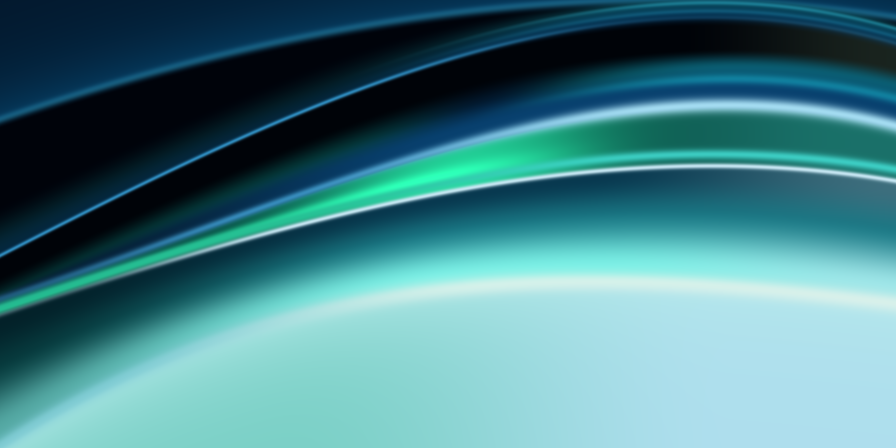
Give the GLSL for this background, as a WebGL 1 fragment shader.

```glsl
precision highp float;
uniform vec2 u_resolution;

// Cubic through four heights at x = 0, 1/3, 2/3 and 1
float curve(float x, vec4 h) {
  float t = 3.0 * x;
  float a = t - 1.0;
  float b = t - 2.0;
  float c = t - 3.0;
  return dot(h, vec4(-a * b * c / 6.0, t * b * c / 2.0, -t * a * c / 2.0, t * a * b / 6.0));
}

// Soft step from 0 to 1 across an edge
float fill(float d, float blur) {
  return smoothstep(-blur, blur, d);
}

// Bell-shaped highlight around d = 0
float glow(float d, float width) {
  float q = d / width;
  return exp(-q * q);
}

// Position between an upper and a lower curve, 0 to 1
float across(float y, float top, float bottom) {
  return clamp((top - y) / max(top - bottom, 0.001), 0.0, 1.0);
}

// Dark upper sweep with a blue rim
vec3 upperSweep(vec3 col, vec2 p, float edge) {
  float d = p.y - edge;
  vec3 blue = mix(vec3(0.01, 0.09, 0.17), vec3(0.02, 0.23, 0.37), exp(-max(d, 0.0) / 0.1));
  col = mix(col, blue, fill(d, 0.014));
  return col + vec3(0.07, 0.17, 0.18) * glow(d - 0.006, 0.009);
}

// Narrow blue ribbon with a crisp lower rim
vec3 blueRibbon(vec3 col, vec2 p, float top, float bottom) {
  float t = across(p.y, top, bottom);
  float right = smoothstep(0.35, 0.75, p.x);
  vec3 body = mix(vec3(0.03, 0.27, 0.32), vec3(0.02, 0.22, 0.38), t);
  body *= mix(0.65, 1.0, right);
  body += vec3(0.08, 0.24, 0.26) * right * (glow(t - 0.15, 0.12) + 0.4 * glow(t - 0.6, 0.12));
  col = mix(col, body, fill(top - p.y, mix(0.05, 0.012, right)));
  vec3 shade = mix(vec3(0.0, 0.01, 0.03), vec3(0.1, 0.14, 0.12), smoothstep(0.75, 1.0, p.x));
  col = mix(col, shade, fill(bottom - p.y, mix(0.005, 0.018, right)));
  float rim = glow(p.y - bottom - 0.002, 0.005);
  return col + vec3(0.17, 0.42, 0.53) * rim * mix(1.0, 0.2, right);
}

// Broad teal and blue veil
vec3 veil(vec3 col, vec2 p, float top, float bottom) {
  float t = across(p.y, top, bottom);
  float right = smoothstep(0.5, 0.82, p.x);
  vec3 crest = mix(vec3(0.02, 0.25, 0.25), vec3(0.04, 0.37, 0.45), right);
  crest = mix(crest, vec3(0.01, 0.12, 0.22), glow(p.x - 0.54, 0.09));
  vec3 base = mix(vec3(0.02, 0.13, 0.22), vec3(0.03, 0.25, 0.43), smoothstep(0.1, 0.5, p.x));
  vec3 body = mix(crest, base, smoothstep(0.1, 0.65, t));
  body += vec3(0.03, 0.2, 0.18) * right * glow(t - 0.42, 0.1);
  return mix(col, body, fill(top - p.y, mix(0.035, 0.022, right)));
}

// Emerald band between two bright rims
vec3 emeraldBand(vec3 col, vec2 p, float top, float bottom) {
  float t = across(p.y, top, bottom);
  float right = smoothstep(0.3, 0.75, p.x);
  float lift = p.y - bottom;
  vec3 body = mix(vec3(0.02, 0.27, 0.24), vec3(0.13, 0.8, 0.58), glow(p.x - 0.51, 0.18));
  body = mix(body, vec3(0.1, 0.44, 0.41), smoothstep(0.6, 0.95, p.x));
  body += vec3(0.09, 0.42, 0.27) * glow(t - 0.62, 0.22) * (1.0 - right);
  col = mix(col, body, fill(top - p.y, 0.006));
  vec3 aqua = mix(vec3(0.15, 0.75, 0.58), vec3(0.25, 0.84, 0.8), right);
  col = mix(col, aqua, 0.9 * glow(lift - mix(0.017, 0.026, right), 0.011));
  vec3 rim = mix(vec3(0.22, 0.56, 0.75), vec3(0.67, 0.89, 0.97), right);
  float rimFade = mix(0.5, 0.95, smoothstep(0.0, 0.3, p.x));
  return mix(col, rim, rimFade * glow(top - p.y + 0.005, mix(0.009, 0.016, right)));
}

// Dark teal brightening to cyan above the pale lower field
vec3 cyanFade(vec2 p, float top, float bottom) {
  float t = across(p.y, top, bottom);
  float left = 1.0 - smoothstep(0.0, 0.5, p.x);
  float right = smoothstep(0.65, 1.0, p.x);
  vec3 dark = mix(vec3(0.03, 0.22, 0.31), vec3(0.01, 0.13, 0.16), left);
  dark = mix(dark, vec3(0.24, 0.43, 0.49), right);
  vec3 middle = mix(vec3(0.1, 0.47, 0.52), vec3(0.03, 0.24, 0.25), left);
  vec3 bright = mix(vec3(0.48, 0.94, 0.9), vec3(0.33, 0.66, 0.64), left);
  bright = mix(bright, vec3(0.62, 0.9, 0.91), right);
  vec3 col = mix(dark, middle, smoothstep(0.05, 0.48, t));
  return mix(col, bright, smoothstep(0.36, 0.88, t));
}

// Pale field, green at the left and sky blue at the right
vec3 paleField(vec2 p, float edge) {
  vec3 col = mix(vec3(0.47, 0.81, 0.77), vec3(0.68, 0.87, 0.93), smoothstep(0.3, 0.82, p.x));
  return mix(col, vec3(0.71, 0.92, 0.92), 0.75 * exp(-max(edge - p.y, 0.0) / 0.11));
}

void main() {
  vec2 p = gl_FragCoord.xy / u_resolution;

  float sweep = curve(p.x, vec4(0.727, 0.909, 0.99, 0.955));
  float ribbonTop = curve(p.x, vec4(0.492, 0.792, 0.982, 0.943));
  float ribbonEnd = curve(p.x, vec4(0.427, 0.745, 0.94, 0.901));
  float veilTop = curve(p.x, vec4(0.349, 0.648, 0.844, 0.828));
  float bandTop = curve(p.x, vec4(0.328, 0.56, 0.737, 0.714));
  float bandEnd = curve(p.x, vec4(0.297, 0.498, 0.618, 0.596));
  float field = curve(p.x, vec4(0.005, 0.297, 0.372, 0.323));

  // Layers from top to bottom
  vec3 col = upperSweep(vec3(0.0, 0.01, 0.04), p, sweep);
  col = blueRibbon(col, p, ribbonTop, ribbonEnd);
  col = veil(col, p, veilTop, bandTop);
  col = emeraldBand(col, p, bandTop, bandEnd);
  col = mix(col, cyanFade(p, bandEnd, field), fill(bandEnd - p.y, 0.004));
  float rimFade = mix(0.25, 0.95, smoothstep(0.05, 0.35, p.x));
  col = mix(col, vec3(0.8, 0.92, 0.97), rimFade * glow(p.y - bandEnd, 0.006));

  // Pale field and its warm glowing crest
  col = mix(col, paleField(p, field), fill(field - p.y, 0.018));
  vec3 crest = mix(vec3(0.5, 0.8, 0.84), vec3(0.89, 0.95, 0.92), smoothstep(0.1, 0.55, p.x));
  col = mix(col, crest, 0.8 * glow(p.y - field, 0.021));

  gl_FragColor = vec4(clamp(col, 0.0, 1.0), 1.0);
}
```
